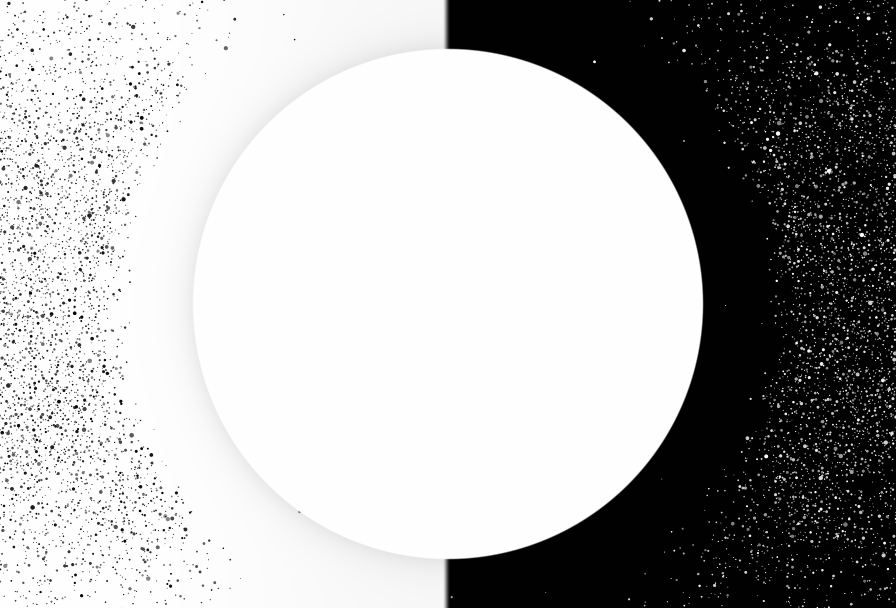
Reproduce this background procedurally as a Shadertoy shader.

```glsl
const float DISC_RADIUS = 0.4195;
const float CLEAR_RADIUS = 0.512;
const vec3 PAPER = vec3(0.995);
const vec3 INK = vec3(0.002);

vec3 hash3(vec2 cell, float seed) {
    vec3 q = fract(vec3(cell.xyx + seed * 17.3) * vec3(0.1031, 0.1030, 0.0973));
    q += dot(q, q.yxz + 33.33);
    return fract((q.xxy + q.yzz) * q.zyx);
}

mat2 rotation(float angle) {
    float c = cos(angle), s = sin(angle);
    return mat2(c, -s, s, c);
}

// Slow variation that gathers the grains into clouds
float clouds(vec2 p) {
    float a = sin(p.x * 23.0 + 2.0 * sin(p.y * 11.0));
    float b = sin(p.y * 27.0 + 1.7 * sin(p.x * 17.0 + 1.0));
    return 0.5 + 0.25 * (a + b);
}

// Chance of a grain: rises away from the disc, thins at top and bottom
float grainDensity(vec2 p) {
    float edge = smoothstep(CLEAR_RADIUS, CLEAR_RADIUS + 0.085, length(p));
    float side = smoothstep(0.22, 0.58, abs(p.x));
    float height = 1.0 - 0.72 * smoothstep(0.23, 0.49, abs(p.y + 0.01));
    return edge * side * height * mix(0.65, 1.1, clouds(p));
}

// One jittered dot per cell, kept inside the cell
float grains(vec2 p, float cellSize, float maxRadius, float amount, float seed, float pixel) {
    mat2 turn = rotation(seed * 0.73);
    vec2 q = turn * p / cellSize;
    vec2 cell = floor(q);
    vec3 rnd = hash3(cell, seed);
    vec3 look = hash3(cell + 71.0, seed + 5.0);
    float radius = maxRadius * mix(0.45, 1.0, look.x * look.x);
    float margin = min(radius / cellSize + 0.04, 0.48);
    vec2 center = mix(vec2(margin), vec2(1.0 - margin), rnd.xy);
    vec2 home = (cell + center) * cellSize * turn;
    float present = step(rnd.z, amount * grainDensity(home));
    float dist = length(q - cell - center) * cellSize;
    float dot_ = 1.0 - smoothstep(radius - pixel * 0.6, radius + pixel * 0.6, dist);
    return dot_ * present * mix(0.45, 1.0, look.y);
}

// Fine dust plus progressively larger, rarer specks
float speckle(vec2 p, float pixel) {
    float ink = 0.0;
    for (int i = 0; i < 5; i++) {
        float k = float(i);
        float cellSize = 0.0062 + 0.0022 * k;
        float maxRadius = 0.0016 + 0.00055 * k;
        float amount = 0.40 - 0.055 * k;
        ink = max(ink, grains(p, cellSize, maxRadius, amount, k + 1.0, pixel));
    }
    return ink;
}

// Soft shade hugging the rim of the disc
float rimShadow(float gap) {
    return 0.075 * exp(-max(gap, 0.0) / 0.022);
}

void mainImage(out vec4 fragColor, in vec2 fragCoord) {
    float pixel = 1.0 / iResolution.y;
    vec2 p = (fragCoord - 0.5 * iResolution.xy) * pixel;
    float gap = length(p) - DISC_RADIUS;

    // Two halves with a slightly blurred seam
    float darkSide = smoothstep(-0.009, 0.004, p.x);
    float tint = 0.025 * smoothstep(-0.5, 0.0, p.x);
    vec3 lightHalf = PAPER - tint - rimShadow(gap);
    vec3 color = mix(lightHalf, INK, darkSide);

    // Dark grains on the light half, light grains on the dark half
    vec3 grainColor = p.x < 0.0 ? INK : PAPER;
    color = mix(color, grainColor, speckle(p, pixel));

    // White disc
    float disc = 1.0 - smoothstep(-pixel, pixel, gap);
    color = mix(color, vec3(0.997), disc);

    fragColor = vec4(color, 1.0);
}
```
